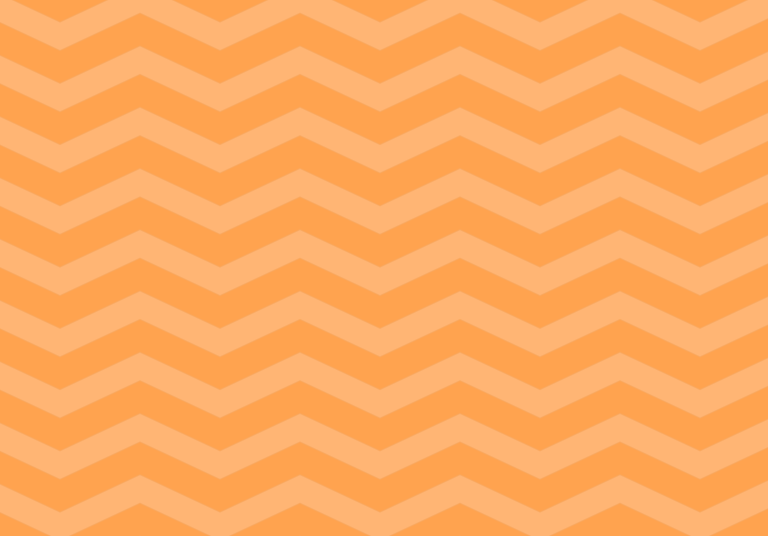
Reproduce this pattern procedurally as a WebGL 1 fragment shader.

```glsl
precision highp float;
// Soft orange chevrons: light zigzag bands stacked on a deeper ground.
// A triangle wave shifts each column, fract repeats the band downward,
// and the distance to the band centre gives a smooth edge.

uniform vec2 u_resolution;

#define ZIGZAGS 4.8        // zigzag periods across the canvas
#define ROWS 8.75          // bands down the canvas
#define PEAK_PHASE 0.875   // first peak, in zigzag periods from the left
#define BAND_CENTRE 0.982  // band centre at a peak, in rows from the top
#define BAND_WIDTH 0.465   // vertical band thickness, in rows
#define AMPLITUDE 0.611    // drop from peak to valley, in rows
#define EDGE_SOFTNESS 0.022 // half width of the edge blend, in rows
#define EDGE_SHADE 0.018   // slight darkening along the edge blend
#define GROUND_COLOR vec3(1.0, 0.64, 0.31)
#define BAND_COLOR vec3(1.0, 0.71, 0.455)

// 0 at whole numbers, 1 halfway between them.
float triangleWave(float x) {
  return 2.0 * abs(fract(x + 0.5) - 0.5);
}

// Signed vertical distance to the nearest band, in rows; negative inside.
float chevronDistance(vec2 uv) {
  float drop = AMPLITUDE * triangleWave(uv.x * ZIGZAGS - PEAK_PHASE);
  float row = (1.0 - uv.y) * ROWS - BAND_CENTRE - drop;
  return abs(fract(row + 0.5) - 0.5) - 0.5 * BAND_WIDTH;
}

void main() {
  vec2 uv = gl_FragCoord.xy / u_resolution;

  // Never blend over less than about one and a half pixels.
  float softness = max(EDGE_SOFTNESS, 0.75 * ROWS / u_resolution.y);
  float band = 1.0 - smoothstep(-softness, softness, chevronDistance(uv));

  vec3 color = mix(GROUND_COLOR, BAND_COLOR, band);
  color *= 1.0 - EDGE_SHADE * 4.0 * band * (1.0 - band);
  gl_FragColor = vec4(color, 1.0);
}
```
